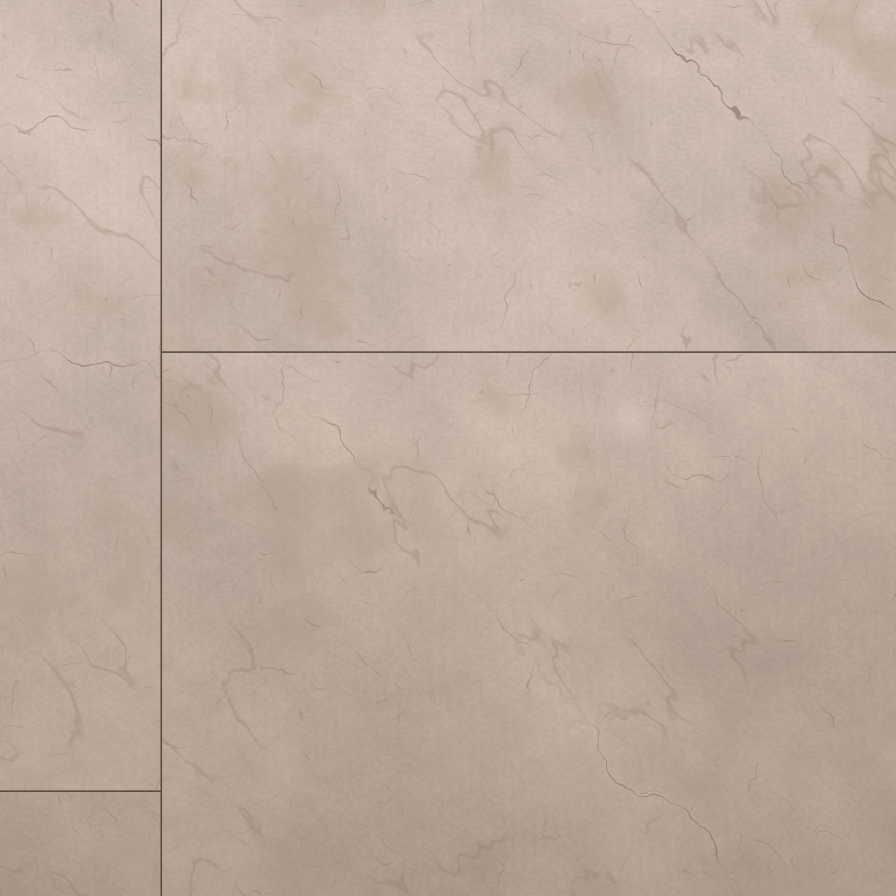
This texture is drawn by a WebGL 2 fragment shader. Its source:

```glsl
#version 300 es
precision highp float;
// Beige marble slabs parted by thin dark joints in a staggered layout.
// Cloudy noise tints the stone; jagged broken faults, faint wisps and
// scattered cracks vein it, and a soft gradient darkens the lower edge.

#define JOINT_X 0.180
#define JOINT_Y_LEFT 0.117
#define JOINT_Y_RIGHT 0.607
#define JOINT_HALF_WIDTH 0.0009
#define FAULT_SPACING 0.56
#define FAULT_OFFSET 0.62
#define SHELF_SPACING 0.26
#define FAULT_WIDTH 0.0018
#define CRACK_WIDTH 0.0015
#define WARP 0.065
#define CLOUD_CONTRAST 0.12
#define GRAIN 0.045

uniform vec2 u_resolution;
out vec4 fragColor;

const vec3 STONE_LIGHT = vec3(0.815, 0.745, 0.702);
const vec3 STONE_DARK = vec3(0.680, 0.608, 0.550);
const vec3 BLOTCH = vec3(0.660, 0.575, 0.500);
const vec3 VEIN = vec3(0.500, 0.420, 0.355);
const vec3 JOINT = vec3(0.350, 0.295, 0.250);
const vec2 ACROSS = vec2(0.75, 0.66);
const vec2 DOWNHILL = vec2(0.66, -0.75);
const vec2 PALE_SPOT = vec2(0.703, 0.531);

float hash(vec2 p) {
  return fract(sin(dot(p, vec2(127.1, 311.7))) * 43758.5453);
}

float noise(vec2 p) {
  vec2 i = floor(p), f = fract(p);
  f = f * f * (3.0 - 2.0 * f);
  return mix(mix(hash(i), hash(i + vec2(1, 0)), f.x),
             mix(hash(i + vec2(0, 1)), hash(i + vec2(1, 1)), f.x), f.y);
}

float fbm(vec2 p) {
  float sum = 0.0, amp = 0.5;
  for (int i = 0; i < 5; i++) {
    sum += amp * noise(p);
    p = mat2(1.6, 1.2, -1.2, 1.6) * p + 3.7;
    amp *= 0.5;
  }
  return sum / 0.97;
}

// Distance to the nearest of evenly spaced parallel lines
float stripes(float x, float offset, float spacing) {
  return abs(mod(x - offset + 0.5 * spacing, spacing) - 0.5 * spacing);
}

float stroke(float d, float width, float px) {
  return 1.0 - smoothstep(0.0, max(width, px), d);
}

// One random tapered crack per cell, mostly falling to the right
float scatteredCracks(vec2 p, float scale, float seed, float px) {
  vec2 cell = floor(p * scale);
  float ink = 0.0;
  for (int j = -1; j <= 1; j++)
    for (int i = -1; i <= 1; i++) {
      vec2 id = cell + vec2(i, j), key = id + seed;
      vec2 center = id + vec2(hash(key), hash(key + 17.3));
      float angle = -1.0 + 2.6 * (hash(key + 5.1) - 0.5);
      float reach = mix(0.08, 0.6, pow(hash(key + 9.7), 2.0));
      vec2 dir = vec2(cos(angle), sin(angle)), q = p * scale - center;
      float t = clamp(dot(q, dir), -reach, reach);
      float taper = 1.0 - 0.8 * abs(t) / reach;
      float d = length(q - dir * t) / scale;
      float strength = pow(hash(key + 2.9), 1.5);
      ink = max(ink, stroke(d, CRACK_WIDTH, px) * taper * strength);
    }
  return ink;
}

void main() {
  vec2 uv = gl_FragCoord.xy / u_resolution;
  float px = 1.0 / min(u_resolution.x, u_resolution.y);

  // Slab layout: each slab gets its own shift of the cloud pattern
  bool isLeft = uv.x < JOINT_X;
  float jointY = isLeft ? JOINT_Y_LEFT : JOINT_Y_RIGHT;
  vec2 p = uv + 3.0 * vec2(isLeft ? 0.0 : 1.0, step(jointY, uv.y));

  // Broad light, then clouds drawn out along the vein direction
  float light = smoothstep(-0.2, 1.0, uv.y) * 0.97 + 0.02;
  light -= 0.2 * smoothstep(0.6, 1.1, uv.x) * (1.0 - uv.y);
  vec2 grainAxes = vec2(dot(p, ACROSS), dot(p, DOWNHILL));
  float cloud = fbm(grainAxes * vec2(7.0, 3.5)) - 0.5;
  float mottle = fbm(p * 26.0) - 0.5;
  vec3 color = mix(STONE_DARK, STONE_LIGHT, light);
  color *= 1.0 + CLOUD_CONTRAST * cloud + 0.07 * mottle;
  color *= 1.0 + GRAIN * (noise(uv * 330.0) - 0.5);
  float blotch = smoothstep(0.56, 0.8, fbm(p * 9.0 + 11.0) + 0.25 * mottle);
  color = mix(color, BLOTCH, 0.35 * blotch);
  vec2 fromSpot = uv - PALE_SPOT;
  color += 0.05 * exp(-1800.0 * dot(fromSpot, fromSpot));

  // Coarse bends plus fine jags
  vec2 bend = vec2(fbm(p * 13.0), fbm(p * 13.0 + 41.0)) - 0.5;
  vec2 jag = vec2(noise(p * 85.0), noise(p * 85.0 + 29.0)) - 0.5;
  vec2 warp = WARP * bend + 0.006 * jag;

  // Long diagonal faults and short shelf faults at the left
  vec2 w = uv + warp;
  float diagonal = stripes(dot(w, ACROSS), FAULT_OFFSET, FAULT_SPACING);
  float shelf = stripes(w.y + 0.25 * w.x, 0.876, SHELF_SPACING);
  float broken = smoothstep(0.2, 0.5, noise(p * 8.0 + 2.0))
               * mix(0.2, 1.0, smoothstep(0.25, 0.75, noise(p * 34.0)));
  float rightFade = smoothstep(0.3, 0.42, uv.x);
  float leftFade = smoothstep(0.29, 0.16, uv.x) * smoothstep(0.5, 0.58, uv.y);
  float fault = max(stroke(diagonal, FAULT_WIDTH, px) * rightFade,
                    stroke(shelf, FAULT_WIDTH, px) * leftFade) * broken;
  float halo = max(exp(-diagonal * 90.0) * rightFade, exp(-shelf * 90.0) * leftFade);
  color += 0.02 * halo * broken;

  // Faint wisps along noise contours, kept to patches
  float contour = abs(fbm(grainAxes * vec2(9.0, 4.0) + 19.0) - 0.5);
  float wisp = (1.0 - smoothstep(0.0, 0.014, contour))
             * smoothstep(0.45, 0.75, noise(p * 15.0 + 7.0));

  // Fine cracks at three sizes, down to specks
  float cracks = 0.55 * scatteredCracks(p + warp, 6.0, 3.0, px);
  cracks = max(cracks, 0.50 * scatteredCracks(p + warp, 11.0, 23.0, px));
  cracks = max(cracks, 0.45 * scatteredCracks(p + warp, 26.0, 57.0, px));
  cracks *= mix(0.4, 1.2, noise(p * 50.0 + 5.0));
  color = mix(color, VEIN, max(max(0.65 * fault, cracks), 0.22 * wisp));

  // Joints
  float joint = min(abs(uv.x - JOINT_X), abs(uv.y - jointY));
  color = mix(color, JOINT, clamp((JOINT_HALF_WIDTH - joint) / px + 0.5, 0.0, 1.0));

  fragColor = vec4(color, 1.0);
}
```
